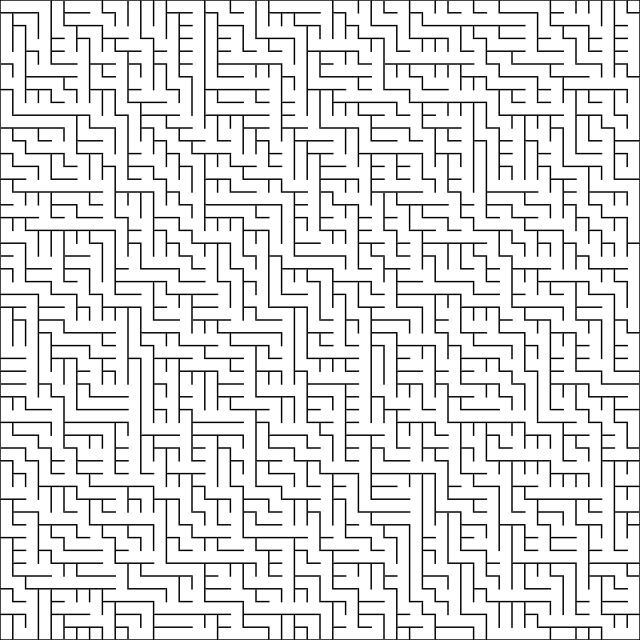
A WebGL 2 fragment shader for this pattern:

```glsl
#version 300 es
precision highp float;
// Binary-tree maze: every grid vertex grows one wall, at random to the left
// or upwards, so the walls join into staircases running down to the right.
// Edges are smoothed by the exact area each wall covers of a pixel.

uniform vec2 u_resolution;
out vec4 fragColor;

const float CELLS = 50.0;        // grid cells along each side
const float WALL_WIDTH = 0.114;  // wall thickness, in cells
const float LEFT_CHANCE = 0.5;   // share of walls that run left
const uint SEED = 17u;
const vec3 PAPER = vec3(1.0);
const vec3 INK = vec3(0.0);

// Integer hash of a grid vertex, from 0 to 1.
float hash(vec2 vertex) {
    uvec2 q = uvec2(ivec2(vertex) + 64) * uvec2(1597u, 3571u);
    uint h = (q.x ^ (q.y << 11)) + SEED * 7919u;
    h = (h ^ (h >> 16)) * 73244475u;
    h = (h ^ (h >> 15)) * 43969397u;
    h ^= h >> 16;
    return float(h >> 8) / 16777216.0;
}

// Share of the pixel at p that lies inside the box from lo to hi.
float boxCoverage(vec2 p, vec2 pixel, vec2 lo, vec2 hi) {
    vec2 overlap = min(hi, p + 0.5 * pixel) - max(lo, p - 0.5 * pixel);
    overlap = clamp(overlap / pixel, 0.0, 1.0);
    return overlap.x * overlap.y;
}

// The one wall that grows from a vertex, with square ends.
float wall(vec2 p, vec2 pixel, vec2 vertex) {
    vec2 end = vertex + (hash(vertex) < LEFT_CHANCE ? vec2(-1.0, 0.0) : vec2(0.0, 1.0));
    vec2 lo = min(vertex, end) - 0.5 * WALL_WIDTH;
    vec2 hi = max(vertex, end) + 0.5 * WALL_WIDTH;
    return boxCoverage(p, pixel, lo, hi);
}

// Frame along the canvas edge, of which the inner half is visible.
float frame(vec2 p, vec2 pixel) {
    vec2 inset = vec2(0.5 * WALL_WIDTH);
    return 1.0 - boxCoverage(p, pixel, inset, CELLS - inset);
}

void main() {
    vec2 p = gl_FragCoord.xy / u_resolution * CELLS;
    vec2 pixel = CELLS / u_resolution;

    // Only walls that touch the nearest vertex can reach this pixel.
    vec2 nearest = floor(p + 0.5);
    float ink = wall(p, pixel, nearest);
    ink = max(ink, wall(p, pixel, nearest + vec2(1.0, 0.0)));
    ink = max(ink, wall(p, pixel, nearest - vec2(0.0, 1.0)));
    ink = max(ink, frame(p, pixel));

    fragColor = vec4(mix(PAPER, INK, ink), 1.0);
}
```
